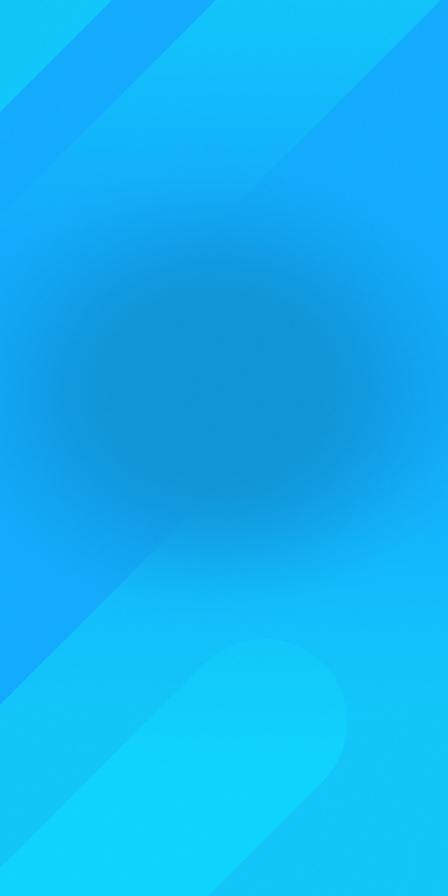
Give the GLSL for this background, as a WebGL 2 fragment shader.

```glsl
#version 300 es
precision highp float;
// Sky-blue diagonal bands with a rounded bar and a soft dark oval glow.

#define BLUE vec3(0.075, 0.67, 0.99)
#define CYAN vec3(0.07, 0.775, 0.98)
#define BRIGHT vec3(0.065, 0.83, 0.995)
#define SHADE vec3(0.065, 0.578, 0.84)
#define BAND_EDGES vec4(0.25, 0.482, 0.984, 1.573)
#define BAR_END vec2(0.589, 0.388)
#define BAR_RADIUS 0.186
#define OVAL_CENTER vec2(0.48, 1.13)
#define OVAL_RADII vec2(0.58, 0.485)
#define GRAIN 0.006

uniform vec2 u_resolution;
out vec4 outColor;

float hash(vec2 p) {
  return fract(sin(dot(p, vec2(12.9898, 78.233))) * 43758.5453);
}

// Coverage of the side where the distance is negative.
float cover(float dist) {
  float halfPixel = 0.7 / u_resolution.x;
  return 1.0 - smoothstep(-halfPixel, halfPixel, dist);
}

// Distance to a round-ended bar running from its tip to the lower left.
float barDistance(vec2 p, vec2 tip, float radius) {
  vec2 axis = vec2(-sqrt(0.5));
  vec2 q = p - tip;
  return length(q - axis * max(dot(q, axis), 0.0)) - radius;
}

void main() {
  // Canvas is one unit wide and two units high.
  vec2 p = gl_FragCoord.xy / u_resolution * vec2(1.0, 2.0);
  float depth = 2.0 - p.y;
  float diagonal = p.x + depth;

  // Vertical fades inside the light bands.
  vec3 upper = mix(CYAN, BLUE, smoothstep(-0.1, 0.6, depth));
  vec3 lower = mix(BLUE, CYAN, smoothstep(0.85, 1.65, depth));

  // Diagonal bands, from the lower right to the upper left.
  vec4 edge = (vec4(diagonal) - BAND_EDGES) * sqrt(0.5);
  vec3 color = mix(lower, BLUE, cover(edge.w));
  color = mix(color, upper, cover(edge.z));
  color = mix(color, BLUE, cover(edge.y));
  color = mix(color, CYAN, cover(edge.x));

  // Rounded bar, brighter toward the bottom.
  vec3 bar = mix(CYAN, BRIGHT, smoothstep(1.35, 1.8, depth));
  color = mix(color, bar, cover(barDistance(p, BAR_END, BAR_RADIUS)));

  // Soft dark oval over the middle.
  float oval = length((p - OVAL_CENTER) / OVAL_RADII);
  color = mix(color, SHADE, 0.97 * (1.0 - smoothstep(0.33, 1.1, oval)));

  // Fine grain against banding.
  color += GRAIN * (hash(floor(p * 256.0)) - 0.5);
  outColor = vec4(color, 1.0);
}
```
